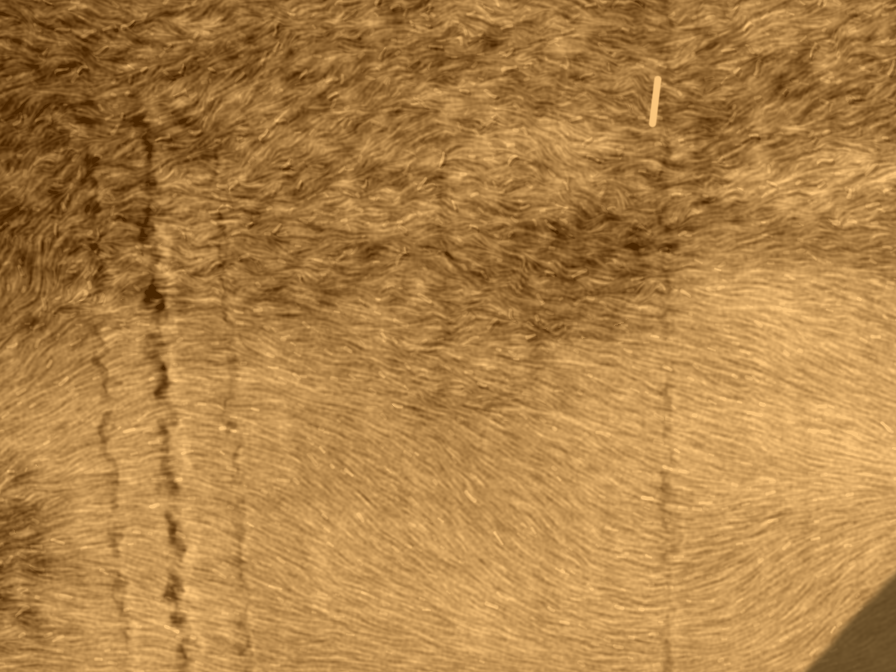
A WebGL 1 fragment shader for this texture:

```glsl
precision highp float;
// Weathered wall of matted straw: short combed fibres, loose chips, worn grooves and a corner shadow.
uniform vec2 u_resolution;

vec2 hash2(vec2 c) {
  return fract(sin(vec2(dot(c, vec2(127.1, 311.7)), dot(c, vec2(269.5, 183.3)))) * 43758.5);
}

// Gradient noise, roughly -0.7 to 0.7
float noise(vec2 p) {
  vec2 i = floor(p), f = fract(p), e = vec2(1.0, 0.0);
  vec2 u = f * f * f * (f * (f * 6.0 - 15.0) + 10.0);
  float a = dot(hash2(i) * 2.0 - 1.0, f);
  float b = dot(hash2(i + e.xy) * 2.0 - 1.0, f - e.xy);
  float c = dot(hash2(i + e.yx) * 2.0 - 1.0, f - e.yx);
  float d = dot(hash2(i + e.xx) * 2.0 - 1.0, f - e.xx);
  return mix(mix(a, b, u.x), mix(c, d, u.x), u.y);
}

// Soft elliptical spot
float spot(vec2 p, vec2 centre, vec2 radius) {
  vec2 d = (p - centre) / radius;
  return exp(-dot(d, d));
}

// Combing direction of the fibres; rough is 1 in the tangled parts
float flowAngle(vec2 p, float rough) {
  float a = -0.06 - 0.75 * spot(p, vec2(0.65, 0.25), vec2(0.32, 0.2));
  a += 0.7 * spot(p, vec2(0.05, 0.42), vec2(0.17, 0.25));
  a -= 0.45 * spot(p, vec2(1.24, 0.42), vec2(0.25, 0.15));
  a += 0.75 * spot(p, vec2(1.2, 0.12), vec2(0.22, 0.16));
  a += 0.45 * spot(p, vec2(1.22, 0.8), vec2(0.3, 0.2));
  a += 0.7 * spot(p, vec2(0.45, 0.85), vec2(0.2, 0.16));
  a -= 0.45 * spot(p, vec2(0.85, 0.8), vec2(0.15, 0.14));
  a += 0.9 * spot(p, vec2(0.03, 0.68), vec2(0.13, 0.15));
  a += 0.3 * noise(p * 4.0) + mix(0.3, 0.9, rough) * noise(p * 11.0 + 7.0);
  return a + mix(0.45, 1.5, rough) * noise(p * 34.0 + 3.0);
}

// Straight piece of straw around the origin
float strand(vec2 q, float angle, float halfLength, float halfWidth) {
  float c = cos(angle), s = sin(angle);
  q = vec2(c * q.x + s * q.y, c * q.y - s * q.x);
  float d = length(vec2(max(abs(q.x) - halfLength, 0.0), q.y));
  return 1.0 - smoothstep(halfWidth - 0.0015, halfWidth + 0.002, d);
}

// Scattered chips, one at most per cell
float chips(vec2 p, float scale, float angle, float density, float spread) {
  float cover = 0.0;
  vec2 home = floor(p * scale);
  for (int y = -1; y <= 1; y++) {
    for (int x = -1; x <= 1; x++) {
      vec2 cell = home + vec2(float(x), float(y));
      vec2 place = hash2(cell + scale), kind = hash2(cell + 57.0);
      float turn = (hash2(cell + 91.0).x - 0.5) * spread;
      float piece = strand(p - (cell + place) / scale, angle + turn,
                           (0.06 + 0.25 * kind.y) / scale, 0.001 + 0.0018 * place.x);
      cover = max(cover, piece * step(kind.x, density) * (0.25 + 0.75 * place.y));
    }
  }
  return cover;
}

// Ragged vertical groove: crumbling dark core with a lit lip on its right
float groove(vec2 p, float top, float slope, float width) {
  float d = p.x - top - slope * (1.0 - p.y) - 0.02 * noise(vec2(top * 90.0, p.y * 11.0));
  d = (d + 0.022 * noise(p * 40.0) + 0.012 * noise(p * 90.0)) / width;
  float worn = clamp(0.6 + 1.8 * noise(vec2(p.x * 30.0, p.y * 30.0 + top * 50.0)), 0.0, 1.0);
  return worn * (exp(-d * d) - 0.4 * exp(-(d - 2.0) * (d - 2.0)));
}

void main() {
  vec2 p = gl_FragCoord.xy / u_resolution.y;

  // Dark tangled top and pale combed bottom
  float edge = 0.5 + 0.09 * smoothstep(0.88, 1.1, p.x) - 0.08 * spot(p, vec2(0.76, 0.45), vec2(0.17, 0.4));
  float rough = smoothstep(-0.12, 0.14, p.y - edge + 0.15 * noise(p * vec2(4.0, 9.0)));
  float tangle = spot(p, vec2(0.0, 0.18), vec2(0.09, 0.17));
  rough = max(rough, tangle);
  float angle = flowAngle(p, rough);
  vec2 dir = vec2(cos(angle), sin(angle));

  // Short fibres: noise smeared a little way along the flow
  float fine = 0.0, coarse = 0.0;
  for (int i = -5; i <= 5; i++) {
    vec2 q = p + dir * float(i) * 0.0024;
    fine += noise(q * 165.0) / 11.0;
    coarse += noise(q * 75.0 + 31.0) / 11.0;
  }

  // Broad light and shade
  float tone = mix(0.75, 0.38, rough);
  tone -= 0.3 * spot(p, vec2(0.0, 0.95), vec2(0.28, 0.25));
  tone -= 0.25 * spot(p, vec2(0.0, 0.64), vec2(0.16, 0.2));
  tone -= 0.18 * spot(p, vec2(1.05, 0.64), vec2(0.4, 0.05));
  tone += 0.4 * spot(p, vec2(1.25, 0.73), vec2(0.15, 0.05));
  tone += 0.14 * spot(p, vec2(0.72, 0.77), vec2(0.22, 0.12));
  tone += 0.17 * spot(p, vec2(1.25, 0.4), vec2(0.3, 0.22));
  tone -= (0.1 + 0.9 * noise(p * 22.0)) * tangle;
  tone += 0.22 * noise(p * vec2(3.0, 5.0) + 41.0);
  tone += mix(0.15, 0.4, rough) * noise(p * vec2(9.0, 17.0));
  tone += mix(0.16, 0.5, rough) * noise(p * vec2(28.0, 40.0) + 13.0);
  tone += mix(0.1, 0.12, rough) * noise(vec2(p.x * 48.0 + p.y * 3.0, p.y * 3.0));
  tone += mix(1.15, 1.4, rough) * fine + mix(0.45, 0.85, rough) * coarse;
  tone += 0.18 * noise(p * 150.0 + 17.0);

  // Grooves, then loose straw lying over them
  float reach = smoothstep(0.95, 0.7, p.y);
  tone -= 0.42 * reach * groove(p, 0.113, 0.073, 0.008);
  tone -= 0.75 * reach * groove(p, 0.198, 0.073, 0.011);
  tone -= 0.32 * reach * groove(p, 0.307, 0.060, 0.007);
  tone -= 0.32 * groove(p, 0.985, 0.01, 0.009);
  float spread = mix(0.7, 2.0, rough);
  tone -= 0.25 * rough * chips(p + vec2(-0.003, 0.004), 30.0, angle, 0.5, spread);
  tone += 0.36 * chips(p, 30.0, angle, mix(0.15, 0.5, rough), spread);
  tone += 0.28 * chips(p + 3.0, 52.0, angle, mix(0.25, 0.5, rough), spread);
  tone = mix(tone, 1.2, strand(p - vec2(0.975, 0.849), 1.45, 0.033, 0.005));

  vec3 darkStraw = vec3(0.41, 0.26, 0.09), paleStraw = vec3(0.89, 0.69, 0.42);
  vec3 colour = mix(darkStraw, paleStraw, clamp(tone, -0.25, 1.2));

  // Shadow across the lower right corner
  float shadow = smoothstep(0.012, -0.012, p.y - 1.1 * (p.x - 1.198) + 0.01 * noise(p * 20.0));
  colour = mix(colour, colour * 0.25 + vec3(0.23, 0.17, 0.08), shadow);
  gl_FragColor = vec4(colour, 1.0);
}
```
